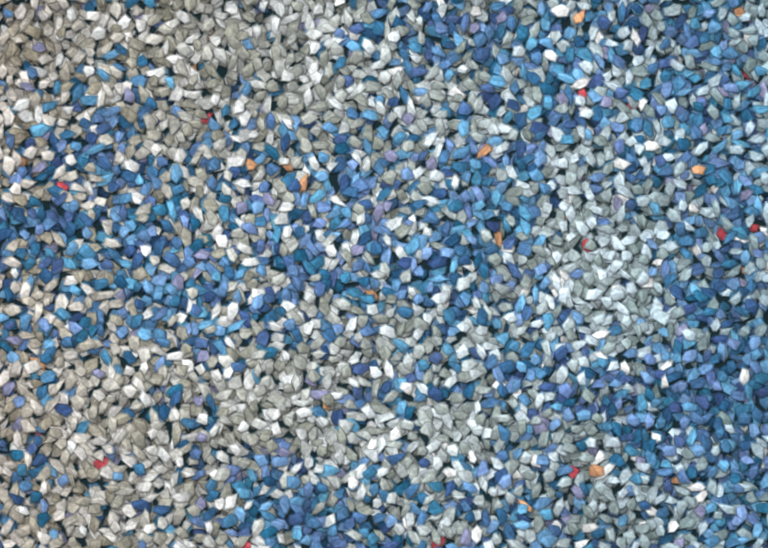
Write a Shadertoy shader that draws this texture.

```glsl
// Aquarium gravel: small angular chips in pale stone and blue, densely piled.
// Four rotated jittered grids of soft polygons are stacked from dark to light,
// and gradient noise gathers the blue chips into loose drifts.

#define CELLS 38.0        // grid cells per canvas height
#define LAYERS 4          // stacked sheets of chips
#define SIDES 6           // cut faces around a chip
#define SOFTNESS 0.13     // edge blur in cells
#define BLUE_SHARE 0.42   // mean share of blue chips
#define DRIFT 0.95        // strength of the colour drifts
#define SHADOW 0.36       // darkness of cast shadows
#define FACET 0.15        // contrast between two faces of a chip
#define GAP_COLOUR vec3(0.12, 0.19, 0.21)
#define LIGHT vec2(-0.5, 0.86)

const float TAU = 6.28319;

vec3 hash3(vec2 p) {
    vec3 q = fract(p.xyx * vec3(0.1031, 0.1030, 0.0973));
    q += dot(q, q.yxz + 33.33);
    return fract((q.xxy + q.yzz) * q.zyx);
}

vec2 gradient(vec2 cell) {
    float a = TAU * hash3(cell + 91.0).x;
    return vec2(cos(a), sin(a));
}

float gradientNoise(vec2 p) {
    vec2 i = floor(p), f = fract(p);
    vec2 u = f * f * f * (f * (f * 6.0 - 15.0) + 10.0);
    vec2 e = vec2(0.0, 1.0);
    return mix(mix(dot(gradient(i), f), dot(gradient(i + e.yx), f - e.yx), u.x),
               mix(dot(gradient(i + e.xy), f - e.xy), dot(gradient(i + e.yy), f - e.yy), u.x), u.y);
}

mat2 rotation(float a) {
    float c = cos(a), s = sin(a);
    return mat2(c, s, -s, c);
}

// Irregular polygon about the unit circle, by a smooth maximum of half planes
float chipShape(vec2 q, vec2 id) {
    float sum = 0.0;
    for (int i = 0; i < SIDES; i++) {
        vec3 h = hash3(id + float(i) * 17.3);
        float a = (float(i) + 0.75 * h.x) * TAU / float(SIDES);
        sum += exp(16.0 * (dot(q, vec2(cos(a), sin(a))) - mix(0.66, 1.06, h.y)));
    }
    return log(sum) / 16.0;
}

// Pale or blue stone by place, with a few odd colours
vec3 chipColour(vec2 place, vec3 h, vec3 k) {
    float aspect = iResolution.x / iResolution.y;
    float across = place.x / aspect - 0.5;
    float drift = gradientNoise(place * 2.7 + 4.0) + 0.6 * gradientNoise(place * 6.0);
    float blueChance = BLUE_SHARE + DRIFT * drift + 0.26 * across;

    vec3 pale = mix(vec3(0.57, 0.60, 0.57), vec3(0.88, 0.92, 0.94), h.y);
    pale += across * vec3(-0.14, -0.01, 0.08);
    vec3 blue = mix(vec3(0.20, 0.36, 0.52), vec3(0.50, 0.70, 0.88), h.y);
    blue += (k.x - 0.5) * vec3(0.10, -0.06, 0.0);
    vec3 colour = h.x < blueChance ? blue : pale;

    if (h.z < 0.0015) colour = vec3(0.86, 0.36, 0.40);
    else if (h.z < 0.004) colour = vec3(0.88, 0.66, 0.50);
    else if (h.z < 0.025) colour = vec3(0.56, 0.57, 0.70);
    else if (h.z > 0.97) colour = vec3(0.97, 0.98, 0.98);
    return colour * (0.9 + 0.2 * k.y);
}

// Lays one chip and its shadow over the colour below
vec3 layChip(vec3 below, vec2 p, vec2 id, vec2 place, vec2 light, float depthShade) {
    vec3 h = hash3(id + 5.7), k = hash3(id + 47.1);
    mat2 turn = rotation(TAU * h.x);
    vec2 size = vec2(mix(0.42, 0.72, h.y), mix(0.29, 0.46, h.z));
    vec2 q = (p * turn) / size;
    float d = chipShape(q, id) * size.y;
    float dropped = chipShape(((p + light * 0.08) * turn) / size, id) * size.y;

    // Faces, rounded rim and light from above
    float face = smoothstep(-0.2, 0.2, dot(q, rotation(TAU * k.x)[0]) - 0.5 * k.y + 0.1);
    float shade = 1.03 + FACET * (face - 0.5) + 0.2 * dot(p, light);
    shade *= mix(0.88, 1.02, smoothstep(0.02, -0.17, d));
    shade *= 1.0 + 0.14 * gradientNoise(p * 4.0 + id * 3.7);
    vec3 stone = chipColour(place, hash3(id + 23.9), k.zxy) * shade * depthShade;

    float width = max(SOFTNESS, CELLS / iResolution.y) * 0.75;
    below *= 1.0 - SHADOW * smoothstep(0.11, -0.08, dropped);
    return mix(below, stone, smoothstep(width, -width, d));
}

void mainImage(out vec4 fragColor, in vec2 fragCoord) {
    vec2 uv = fragCoord / iResolution.y;
    vec3 colour = GAP_COLOUR;

    for (int layer = 0; layer < LAYERS; layer++) {
        float level = float(layer) / float(LAYERS - 1);
        mat2 tilt = rotation(0.4 + 0.75 * float(layer));
        vec2 shift = vec2(211.3, 157.7) + 60.0 * float(layer);
        vec2 grid = tilt * uv * CELLS + shift;
        for (int n = 0; n < 9; n++) {
            vec2 id = floor(grid) + vec2(n % 3, n / 3) - 1.0;
            vec2 centre = id + 0.5 + 0.7 * (hash3(id).xy - 0.5);
            vec2 p = grid - centre;
            if (dot(p, p) > 1.1) continue;
            vec2 place = ((centre - shift) * tilt) / CELLS;
            colour = layChip(colour, p, id, place, tilt * LIGHT, mix(0.66, 1.0, level));
        }
    }

    // Broad unevenness of light, dimmer towards the left edge and corners
    vec2 c = fragCoord / iResolution.xy - 0.5;
    colour *= 1.03 - 0.25 * dot(c, c) + 0.04 * c.x + 0.1 * gradientNoise(uv * 4.0 + 31.0);
    fragColor = vec4(clamp(colour, 0.0, 1.0), 1.0);
}
```
